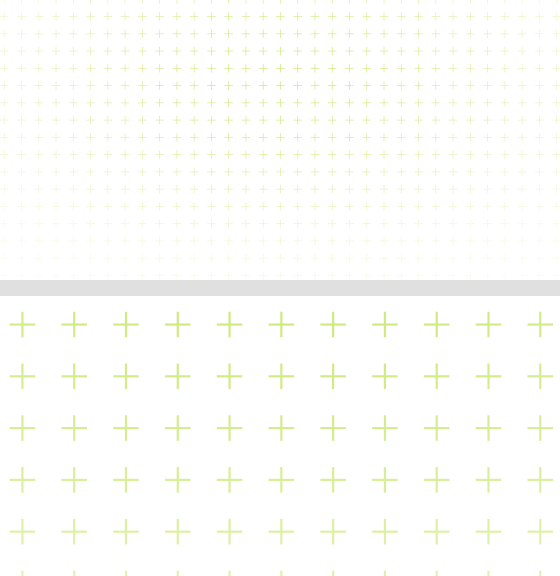
Top, the full canvas; bottom, a detail of the centre.
Give the GLSL for this pattern, as a Shadertoy shader.

```glsl
// Share of a pixel-wide window at x that lies within the bar [-halfWidth, halfWidth]
float coverage(float x, float halfWidth, float pixel) {
    float right = min(x + 0.5 * pixel, halfWidth);
    float left = max(x - 0.5 * pixel, -halfWidth);
    return max(right - left, 0.0) / pixel;
}

float bar(vec2 p, vec2 halfSize, float pixel) {
    return coverage(p.x, halfSize.x, pixel) * coverage(p.y, halfSize.y, pixel);
}

// Union of a horizontal and a vertical bar
float plusSign(vec2 p, float arm, float halfStroke, float pixel) {
    float across = bar(p, vec2(arm, halfStroke), pixel);
    float upright = bar(p, vec2(halfStroke, arm), pixel);
    return across + upright - across * upright;
}

void mainImage(out vec4 fragColor, in vec2 fragCoord) {
    float pixel = 1.0 / iResolution.y;
    vec2 uv = fragCoord / iResolution.xy;
    vec2 p = (fragCoord - vec2(0.5 * iResolution.x, 0.0)) * pixel;

    // Square grid, with one plus centred in each cell
    float spacing = 0.06165;
    vec2 grid = (p - vec2(0.0016, 0.5094)) / spacing;
    vec2 cell = (fract(grid + 0.5) - 0.5) * spacing;
    float mark = plusSign(cell, 0.0152, 0.0013, pixel);

    // Soft elliptical fade around the upper middle
    vec2 away = uv - vec2(0.5, 0.72);
    float fade = 0.65 * exp(-dot(away * away, vec2(3.6, 3.1)));

    vec3 lime = vec3(0.70, 0.87, 0.20);
    fragColor = vec4(mix(vec3(1.0), lime, mark * fade), 1.0);
}
```
